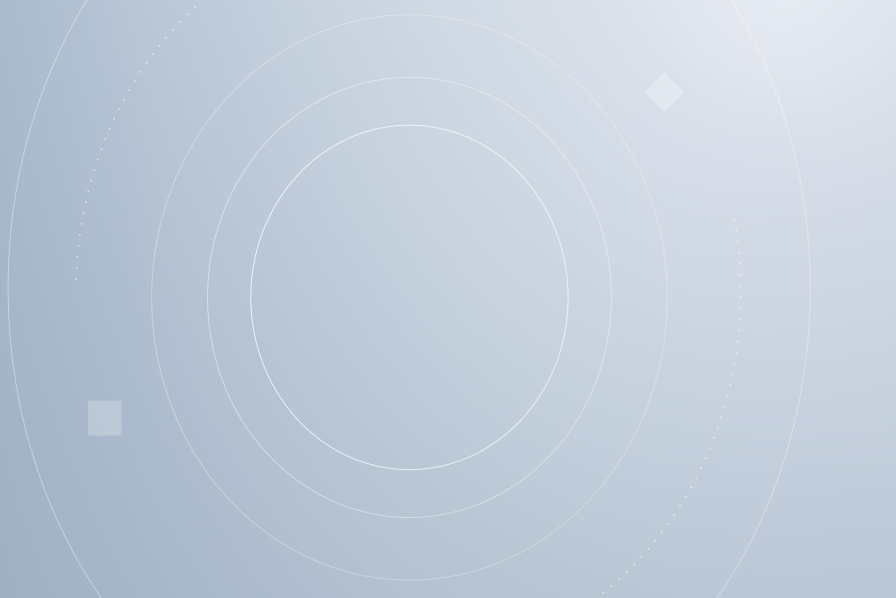
Give the GLSL for this background, as a Shadertoy shader.

```glsl
// Pale steel-blue gradient with thin oval rings, dotted arcs and two soft tiles.

// Lengths are in canvas heights; the canvas is ASPECT wide.
const float ASPECT = 1.5;
const vec3 BOTTOM_LEFT  = vec3(0.618, 0.688, 0.762);
const vec3 TOP_LEFT     = vec3(0.662, 0.734, 0.803);
const vec3 BOTTOM_RIGHT = vec3(0.728, 0.780, 0.836);
const vec3 TOP_RIGHT    = vec3(0.854, 0.876, 0.916);
const vec3 HAZE_GAIN    = vec3(0.020, 0.019, 0.017);
const vec3 LIGHT_GAIN   = vec3(0.040, 0.035, 0.024);
const vec3 LILAC_SHIFT  = vec3(0.0005, -0.0015, 0.0015);
const float EASE_POWER  = 2.2;
const vec2 HAZE_CENTER  = vec2(1.10, 0.62);
const vec2 LIGHT_CENTER = vec2(1.31, 1.00);

const vec2 RING_CENTER  = vec2(0.6855, 0.5026);
const vec2 OUTER_CENTER = vec2(0.6850, 0.5185);
const float LINE_HALF   = 0.0007;

const vec2 ARC_CENTER   = vec2(0.6836, 0.5117);
const vec2 ARC_RADII    = vec2(0.5566, 0.6210);
const float DOT_STEP    = 0.0300;
const float DOT_RADIUS  = 0.0014;

const vec2 SQUARE_CENTER  = vec2(0.1754, 0.3008);
const vec2 SQUARE_HALF    = vec2(0.0280, 0.0293);
const vec2 DIAMOND_CENTER = vec2(1.1123, 0.8457);
const float DIAMOND_HALF  = 0.0335;

float pixelSize;

float fillMask(float d) {
    return clamp(0.5 - d / pixelSize, 0.0, 1.0);
}

// Share of a pixel covered by a thin line at signed distance d
float lineMask(float d) {
    float h = 0.5 * pixelSize;
    return max(0.0, min(d + h, LINE_HALF) - max(d - h, -LINE_HALF)) / pixelSize;
}

float ellipseDistance(vec2 q, vec2 radii) {
    float k = length(q / radii);
    return k * (k - 1.0) / max(length(q / (radii * radii)), 1e-4);
}

float ring(vec2 p, vec2 center, vec2 radii) {
    return lineMask(ellipseDistance(p - center, radii));
}

// Dots run clockwise from startAngle
float dottedArc(vec2 p, float startAngle, float lastDot) {
    vec2 q = p - ARC_CENTER;
    float angle = atan(q.y / ARC_RADII.y, q.x / ARC_RADII.x);
    float id = clamp(round((startAngle - angle) / DOT_STEP), 0.0, lastDot);
    float a = startAngle - id * DOT_STEP;
    return fillMask(length(q - ARC_RADII * vec2(cos(a), sin(a))) - DOT_RADIUS);
}

float glow(vec2 p, vec2 center, float size) {
    vec2 q = (p - center) / size;
    return exp(-dot(q, q));
}

vec3 backdrop(vec2 p) {
    float across = 1.0 - pow(1.0 - clamp(p.x / ASPECT, 0.0, 1.0), EASE_POWER);
    vec3 left = mix(BOTTOM_LEFT, TOP_LEFT, p.y);
    vec3 right = mix(BOTTOM_RIGHT, TOP_RIGHT, p.y);
    vec3 color = mix(left, right, across);
    color += HAZE_GAIN * glow(p, HAZE_CENTER, 0.50);
    color += LIGHT_GAIN * glow(p, LIGHT_CENTER, 0.22);
    return color + LILAC_SHIFT * cos(6.2832 * (p.x - 0.30) + 1.2 * (p.y - 0.5));
}

void mainImage(out vec4 fragColor, in vec2 fragCoord) {
    vec2 p = fragCoord / iResolution.xy * vec2(ASPECT, 1.0);
    pixelSize = 1.0 / iResolution.y;
    vec3 color = backdrop(p);

    // Translucent tiles
    vec2 s = abs(p - SQUARE_CENTER) - SQUARE_HALF;
    color = mix(color, vec3(1.0), 0.22 * fillMask(max(s.x, s.y)));
    vec2 d = abs(p - DIAMOND_CENTER);
    color = mix(color, vec3(1.0), 0.26 * fillMask((d.x + d.y - DIAMOND_HALF) * 0.7071));

    // Rings, a little brighter on the left
    float fade = mix(1.05, 0.85, smoothstep(0.3, 1.1, p.x));
    float lines = 0.85 * ring(p, RING_CENTER, vec2(0.2656, 0.2880));
    lines += 0.50 * ring(p, RING_CENTER, vec2(0.3380, 0.3680));
    lines += 0.36 * ring(p, RING_CENTER, vec2(0.4316, 0.4727));
    lines += 0.44 * ring(p, OUTER_CENTER, vec2(0.6715, 0.8086));
    color = mix(color, vec3(1.0), clamp(lines * fade, 0.0, 1.0));

    // Dotted arcs: upper left and lower right
    float dots = max(dottedArc(p, 3.107, 28.0), dottedArc(p, 0.196, 38.0));
    color = mix(color, vec3(1.0), 0.60 * dots);

    fragColor = vec4(color, 1.0);
}
```
